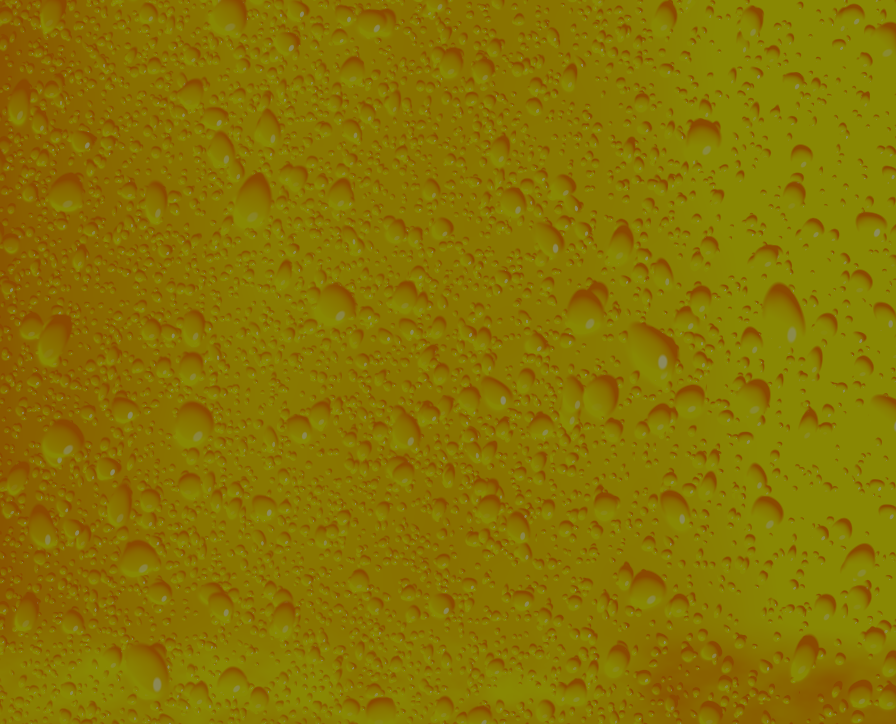
Write a WebGL 2 fragment shader that draws this texture.

```glsl
#version 300 es
precision highp float;

uniform vec2 u_resolution;
out vec4 fragColor;

float hash(vec2 p) {
    return fract(sin(dot(p, vec2(127.1, 311.7))) * 43758.5453);
}

float noise(vec2 p) {
    vec2 i = floor(p);
    vec2 f = fract(p);
    f = f * f * (3.0 - 2.0 * f);
    float low = mix(hash(i), hash(i + vec2(1.0, 0.0)), f.x);
    float high = mix(hash(i + vec2(0.0, 1.0)), hash(i + vec2(1.0, 1.0)), f.x);
    return mix(low, high, f.y);
}

float fbm(vec2 p) {
    float sum = 0.0;
    float weight = 0.5;
    for (int i = 0; i < 4; i++) {
        sum += weight * noise(p);
        p = p * 2.03 + 17.3;
        weight *= 0.5;
    }
    return sum;
}

mat2 rotation(float angle) {
    float c = cos(angle);
    float s = sin(angle);
    return mat2(c, -s, s, c);
}

// Green level of the liquid: amber on the left, yellow on the right
float liquidTone(vec2 p, float aspect) {
    float x = p.x / aspect;
    float tone = mix(0.385, 0.45, smoothstep(0.0, 0.28, x));
    tone -= 0.03 * smoothstep(0.03, 0.0, x);
    tone += 0.085 * smoothstep(0.66, 0.93, x + 0.1 * (p.y - 0.5));
    tone += 0.07 * (fbm(p * vec2(5.0, 3.0)) - 0.47);
    float foot = smoothstep(0.17, 0.07, p.y + 0.03 * noise(p * 5.0));
    float footTone = mix(0.485, 0.39, smoothstep(0.58, 0.8, x));
    footTone += 0.16 * (fbm(p * vec2(14.0, 22.0)) - 0.47);
    return mix(tone, footTone, foot);
}

// Drop outline: 0 at the centre, 1 at the edge of a tilted, uneven ellipse
float dropDistance(vec2 q, float seed) {
    float angle = atan(q.y, q.x);
    float wobble = 0.06 * sin(2.0 * angle + seed * 6.3) + 0.05 * sin(3.0 * angle + seed * 19.0);
    return length(q) * (1.0 + wobble);
}

// x is the green level, y the strength of the white glint
vec2 addDrops(vec2 surface, vec2 p, float base, float cell, float size,
              float density, float contrast, float pixel) {
    vec2 home = floor(p / cell);
    for (int j = -1; j <= 1; j++) {
        for (int i = -1; i <= 1; i++) {
            vec2 id = home + vec2(i, j);
            vec2 key = id + cell * 913.0;
            if (hash(key + 3.7) > density) continue;
            float seed = hash(key + 9.1);
            vec2 jitter = vec2(hash(key), hash(key + 5.3)) - 0.5;
            vec2 center = (id + 0.5 + 0.8 * jitter) * cell;
            float radius = cell * size * mix(0.5, 1.0, hash(key + 1.9));
            float stretch = mix(1.0, 2.0, pow(hash(key + 7.7), 3.5));

            vec2 local = (p - center) / radius;
            vec2 q = rotation((seed - 0.5) * 1.2) * local;
            q.y /= stretch;
            q.x *= 1.0 + 0.15 * q.y * seed;
            float d = dropDistance(q, seed);
            float blur = pixel / radius + 0.06;
            float inside = smoothstep(1.0 + blur, 1.0 - blur, d);
            float lightAngle = mix(-0.5, 0.5, hash(key + 4.4));
            float lit = dot(rotation(lightAngle) * local / vec2(1.0, stretch), vec2(-0.4, -0.92));

            // Body, dark upper crescent and bright lower rim
            float body = mix(base, 0.45, 0.5) + 0.06 * contrast * lit;
            body -= 0.11 * contrast * smoothstep(0.2, 1.0, d) * smoothstep(-0.2, 0.9, -lit);
            body -= 0.04 * contrast * smoothstep(0.65, 1.0, d) * smoothstep(0.4, 0.95, abs(q.x));
            body += 0.08 * smoothstep(0.65, 0.95, d) * smoothstep(0.1, 0.9, lit);
            float halo = smoothstep(1.35, 1.0, d) * smoothstep(0.2, 1.0, lit);
            surface.x += 0.035 * halo * (1.0 - inside);

            // Sharp glint near the foot of the drop
            vec2 g = rotation(0.6) * (q - vec2(0.15, -0.58)) * vec2(0.85, 1.35);
            float glint = smoothstep(0.3, 0.16, length(g)) * mix(0.1, 1.0, seed);
            surface = mix(surface, vec2(body, glint), inside);
        }
    }
    return surface;
}

void main() {
    float aspect = u_resolution.x / u_resolution.y;
    float pixel = 1.0 / u_resolution.y;
    vec2 p = gl_FragCoord.xy * pixel;
    float x = p.x / aspect;
    float base = liquidTone(p, aspect);
    float sparse = smoothstep(0.4, 0.95, x);
    float contrast = mix(1.0, 1.6, smoothstep(0.4, 0.9, x));

    // Drops from fine mist to large beads
    vec2 surface = vec2(base, 0.0);
    surface = addDrops(surface, p, base, 0.0115, 0.37, mix(0.55, 0.15, sparse), contrast, pixel);
    surface = addDrops(surface, p, base, 0.019, 0.35, mix(0.5, 0.2, sparse), contrast, pixel);
    surface = addDrops(surface, p, base, 0.035, 0.3, mix(0.4, 0.36, sparse), contrast, pixel);
    surface = addDrops(surface, p, base, 0.064, 0.27, 0.45, contrast, pixel);
    surface = addDrops(surface, p, base, 0.125, 0.23, 0.5, contrast, pixel);

    // Widen the tones around the middle and tint
    float tone = clamp(0.461 + 1.15 * (surface.x - 0.45), 0.29, 0.535);
    vec3 color = vec3(0.538, tone, 0.012 * smoothstep(0.44, 0.53, tone));
    color = mix(color, vec3(0.55, 0.55, 0.42), 0.9 * surface.y);
    fragColor = vec4(color, 1.0);
}
```
